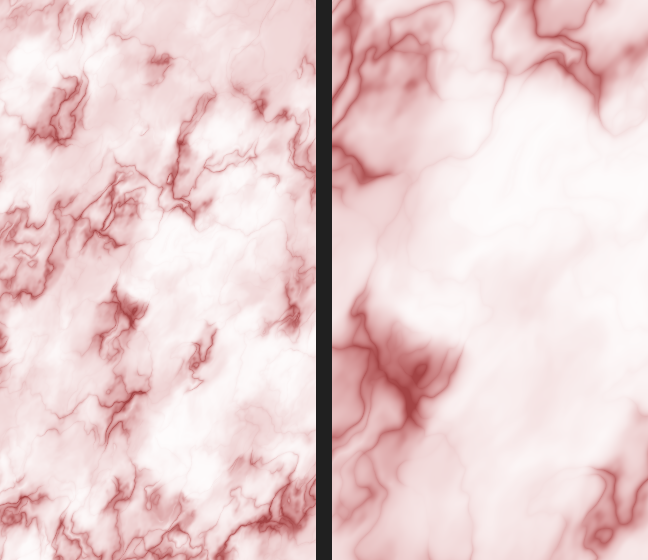
Left, the full canvas; right, a detail of the centre.
This texture is drawn by a Shadertoy shader. Its source:

```glsl
float hash(vec2 p) {
    return fract(sin(dot(p, vec2(127.1, 311.7))) * 43758.545);
}

float valueNoise(vec2 p) {
    vec2 cell = floor(p);
    vec2 f = fract(p);
    f = f * f * f * (f * (f * 6.0 - 15.0) + 10.0);
    float low = mix(hash(cell), hash(cell + vec2(1, 0)), f.x);
    float high = mix(hash(cell + vec2(0, 1)), hash(cell + vec2(1, 1)), f.x);
    return mix(low, high, f.y);
}

// Layered noise, turned and doubled at each octave, in the range 0 to 1
float fbm(vec2 p, int octaves) {
    float sum = 0.0, total = 0.0, weight = 0.5;
    for (int i = 0; i < octaves; i++) {
        sum += weight * valueNoise(p);
        total += weight;
        weight *= 0.5;
        p = mat2(1.6, 1.2, -1.2, 1.6) * p + 17.3;
    }
    return sum / total;
}

// Approximate distance to the middle contour of a noise field
float veinDistance(vec2 p, float frequency, float seed) {
    vec2 e = vec2(0.003, 0.0);
    float here = fbm(p * frequency + seed, 2);
    float right = fbm((p + e.xy) * frequency + seed, 2);
    float above = fbm((p + e.yx) * frequency + seed, 2);
    float slope = length(vec2(right, above) - here) / e.x;
    return abs(here - 0.5) / (slope + 0.1 * frequency);
}

void mainImage(out vec4 fragColor, in vec2 fragCoord) {
    vec2 uv = fragCoord / iResolution.x;

    // Grain of the stone: features stretch along a steep diagonal
    vec2 stone = vec2(dot(uv, vec2(0.87, -0.5)), 0.65 * dot(uv, vec2(0.5, 0.87)));

    // Crinkle the veins
    vec2 crinkle = vec2(fbm(stone * 13.0 + 3.1, 4), fbm(stone * 13.0 + 41.7, 4)) - 0.5;
    vec2 warped = stone + 0.12 * crinkle;

    // Cloudy tint and the patches where veins gather
    float cloud = smoothstep(0.35, 0.75, fbm(stone * 6.0 + 0.3 * crinkle + 8.2, 5));
    float patches = fbm(stone * 6.5 + 63.4, 3);
    float strength = 0.1 + 0.9 * smoothstep(0.35, 0.72, patches);
    float cluster = smoothstep(0.45, 0.72, patches);
    float pigment = 0.015 + 0.15 * cloud + 0.04 * cluster;

    // Long veins first, then finer branches inside the clusters
    for (int i = 0; i < 3; i++) {
        float level = float(i);
        float d = veinDistance(warped, 4.2 * pow(1.9, level), 11.0 + 29.0 * level);
        float presence = i == 0 ? strength : (0.06 + cluster) / level;
        float core = exp(-d / 0.0038);
        float halo = exp(-d / 0.014);
        float glow = exp(-d / 0.05);
        pigment += presence * (0.5 * core + 0.23 * halo + 0.06 * glow / (1.0 + level));
    }

    // Red pigment absorbs mostly green and blue
    vec3 color = exp(-min(pigment, 1.3) * vec3(0.34, 1.0, 0.99));
    fragColor = vec4(color, 1.0);
}
```
